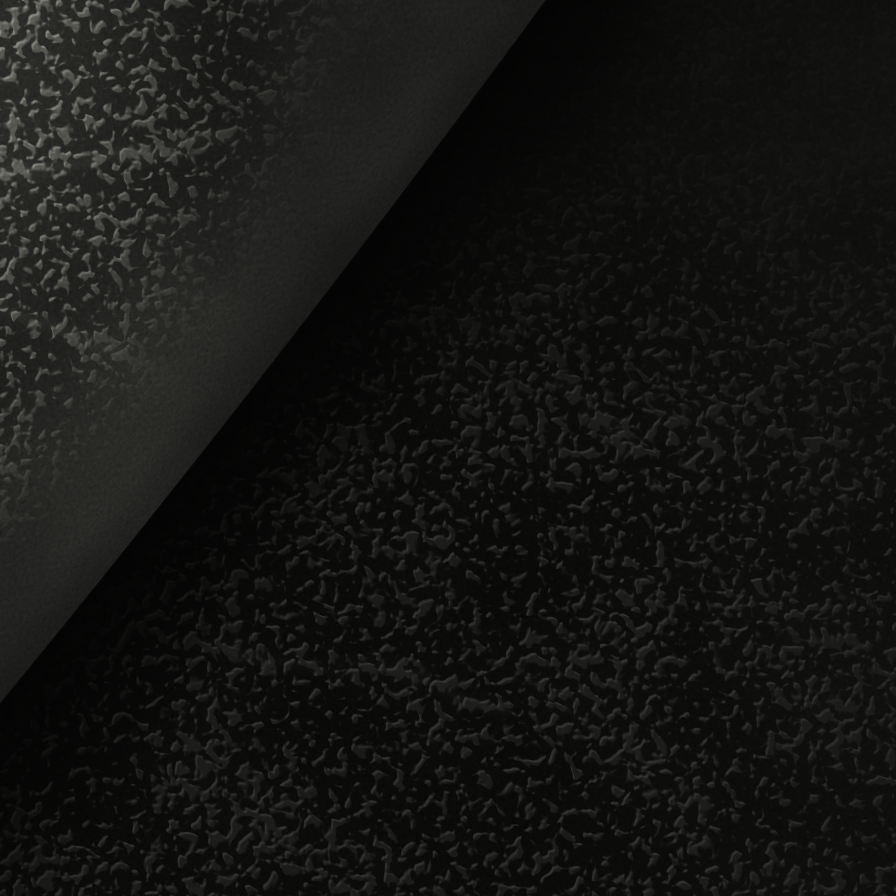
A Shadertoy shader for this texture:

```glsl
// Dark embossed leather: a rolled sheet edge casting a diagonal shadow on a flat sheet.
#define GRAIN_SCALE 82.0
#define PATCH_SCALE 6.5
#define FOLD_TOP vec2(0.609, 1.0)
#define FOLD_LEFT vec2(0.0, 0.215)
#define FOLD_BOW 0.007
#define SHADOW_WIDTH 0.21
#define ROLL_GLOW 0.18
#define SHEET_TONE 0.050
#define RELIEF_STEP 0.0032
#define TINT vec3(1.0, 1.0, 0.94)

// Integer hash giving two values in -1..1
vec2 hash2(vec2 cell) {
    uvec2 v = uvec2(ivec2(cell) + 32768) * 1664525u + 1013904223u;
    v.x += v.y * 1664525u;
    v.y += v.x * 1664525u;
    v ^= v >> 16u;
    v.x += v.y * 1664525u;
    v.y += v.x * 1664525u;
    v ^= v >> 16u;
    return vec2(v & 65535u) / 32767.5 - 1.0;
}

// Gradient noise, roughly -0.7..0.7
float noise(vec2 p) {
    vec2 i = floor(p), f = p - i;
    vec2 w = f * f * f * (f * (f * 6.0 - 15.0) + 10.0);
    vec2 e = vec2(1.0, 0.0);
    float bottom = mix(dot(hash2(i), f), dot(hash2(i + e.xy), f - e.xy), w.x);
    float top = mix(dot(hash2(i + e.yx), f - e.yx), dot(hash2(i + e.xx), f - e.xx), w.x);
    return mix(bottom, top, w.y);
}

float fbm(vec2 p) {
    float sum = 0.0, amp = 1.0;
    for (int k = 0; k < 4; k++) {
        sum += amp * noise(p);
        p = mat2(1.6, 1.2, -1.2, 1.6) * p + 7.3;
        amp *= 0.55;
    }
    return sum;
}

// Worm-like raised skin: 0 in the pits, 1 on the ridges
float skin(vec2 p, float fill) {
    vec2 q = p * GRAIN_SCALE;
    q += 0.8 * vec2(noise(q * 0.5 + 11.0), noise(q * 0.5 + 47.0));
    float h = noise(q) + 0.45 * noise(q * 1.9 + 23.0);
    return smoothstep(0.02, 0.30, h + fill);
}

// Soft wavering wrinkle between two points
float crease(vec2 p, vec2 a, vec2 b) {
    p += 0.018 * vec2(noise(p * 14.0), noise(p * 14.0 + 31.0));
    vec2 ab = b - a;
    float t = clamp(dot(p - a, ab) / dot(ab, ab), 0.0, 1.0);
    float r = length(p - a - ab * t) / 0.009;
    return exp(-r * r);
}

void mainImage(out vec4 fragColor, in vec2 fragCoord) {
    vec2 p = fragCoord / iResolution.xy;
    float pixel = 1.0 / min(iResolution.x, iResolution.y);

    // Signed distance from the fold: negative on the roll
    vec2 along = FOLD_TOP - FOLD_LEFT;
    float span = length(along);
    along /= span;
    vec2 across = vec2(along.y, -along.x);
    float s = clamp(dot(p - FOLD_LEFT, along) / span, 0.0, 1.0);
    float d = dot(p - FOLD_LEFT, across) - FOLD_BOW * 4.0 * s * (1.0 - s);
    float onRoll = 1.0 - smoothstep(-pixel, pixel, d);

    // Skin coordinates tighten where the roll turns away
    float depth = max(-d, 0.0);
    vec2 rolled = p + across * 0.07 * exp(-depth / 0.08) + vec2(3.7, 1.9);
    vec2 q = mix(p, rolled, step(d, 0.0));

    // Broad patches and wrinkles vary the coverage
    float patches = fbm(q * PATCH_SCALE);
    float wrinkle = 1.0 - smoothstep(0.0, 0.14, abs(fbm(q * vec2(3.0, 6.5) + 9.0)));
    float folds = crease(p, vec2(0.0, 0.81), vec2(0.25, 0.85))
                + crease(p, vec2(0.0, 0.66), vec2(0.20, 0.57))
                + crease(p, vec2(0.63, 0.575), vec2(0.70, 0.51))
                + crease(p, vec2(0.38, 0.27), vec2(0.56, 0.21))
                + crease(p, vec2(0.22, 0.28), vec2(0.38, 0.25));
    float fill = 0.22 * patches + 0.09 * wrinkle + 0.18 * folds;

    // Raised areas and the rims that catch the light
    float raised = skin(q, fill);
    float rim = max(raised - skin(q + RELIEF_STEP * vec2(-0.6, 0.8), fill), 0.0);
    float grain = noise(q * 190.0) + 0.7 * noise(q * 330.0);

    // Roll: bright to the upper left, smooth close to the fold
    float glow = (1.0 - smoothstep(0.0, 0.36, p.x)) * smoothstep(0.15, 1.0, p.y);
    float rollRelief = smoothstep(0.05, 0.24, depth) * (1.0 - 0.75 * smoothstep(0.22, 0.40, p.x));
    float rollTone = 0.125 + ROLL_GLOW * glow + 0.02 * patches;
    float rollShape = mix(1.0, 0.55 + 0.62 * raised + 0.55 * rim, rollRelief);
    float roll = rollTone * rollShape * (1.0 + 0.20 * grain);
    roll *= 0.82 + 0.18 * smoothstep(0.0, 0.05, depth);
    roll += 0.03 * folds * rollRelief;

    // Sheet: relief strengthens downward and fades into the shadow
    float lit = smoothstep(-0.01, SHADOW_WIDTH, d);
    float sheetRelief = 1.0 - 0.88 * smoothstep(0.42, 0.88, p.y);
    sheetRelief *= 1.0 - 0.30 * smoothstep(0.72, 1.0, p.x);
    float haze = 0.014 * smoothstep(0.55, 1.0, p.x);
    float sheet = SHEET_TONE + haze + 0.010 * patches + 0.013 * grain;
    sheet += sheetRelief * (0.062 * raised + 0.085 * rim - 0.008 + 0.015 * folds);
    sheet = mix(0.016, sheet, lit);

    float tone = max(mix(sheet, roll, onRoll), 0.0);
    fragColor = vec4(tone * TINT, 1.0);
}
```
